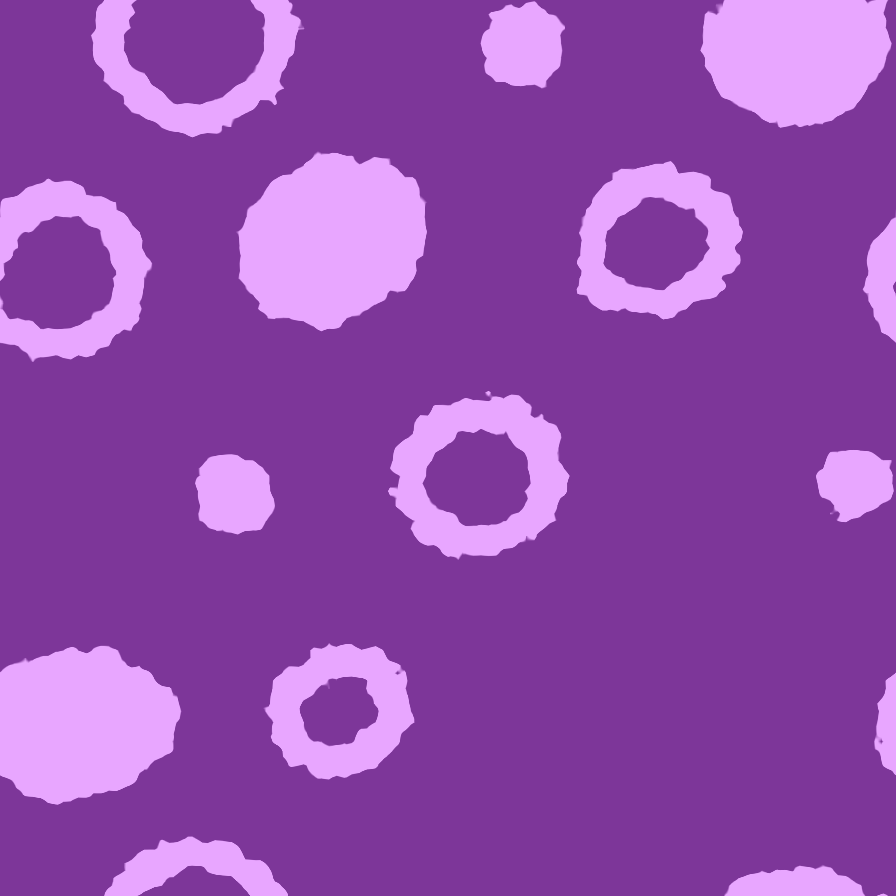
A Shadertoy shader for this pattern:

```glsl
// Scattered discs, rings and dots with torn, ragged edges on a flat ground.
// A staggered, jittered grid of ellipse distances wraps around the canvas;
// layered linear value noise is added to the distance to fray the outlines.

#define GROUND vec3(0.49, 0.21, 0.60)
#define INK vec3(0.91, 0.65, 1.00)
#define COLUMNS 3
#define ROWS 4
#define JITTER vec2(0.10, 0.07)
#define RING_WIDTH 0.037
#define DISC_SIZE 0.100
#define DOT_SIZE 0.040
#define WOBBLE 0.016
#define FRAY 0.014

float hash(vec2 p) {
    return fract(sin(dot(p, vec2(127.1, 311.7))) * 43758.5453);
}

// Linear value noise in -0.5..0.5, repeating once per canvas
float noise(vec2 uv, float cells) {
    vec2 p = uv * cells;
    vec2 i = floor(p), f = p - i;
    vec2 a = mod(i, cells), b = mod(i + 1.0, cells);
    float low = mix(hash(a), hash(vec2(b.x, a.y)), f.x);
    float high = mix(hash(vec2(a.x, b.y)), hash(b), f.x);
    return mix(low, high, f.y) - 0.5;
}

// Approximate signed distance to an ellipse
float ellipse(vec2 p, vec2 radii) {
    p += 1e-5;
    float k = length(p / radii);
    return k * (k - 1.0) / length(p / (radii * radii));
}

mat2 rotation(float angle) {
    float c = cos(angle), s = sin(angle);
    return mat2(c, s, -s, c);
}

// Distance to the shape owned by one grid cell
float cellShape(vec2 uv, int column, int row, float rough) {
    int rank = (5 * (row * COLUMNS + column) + 4) % (ROWS * COLUMNS);
    if (rank == 11) return 1.0; // one cell stays empty

    vec2 id = vec2(column, row) + 3.0;
    float sizeRandom = hash(id + 11.3);
    float stagger = row % 2 == 0 ? 0.25 : 0.085;
    vec2 center = vec2(float(column) / float(COLUMNS) + stagger,
                       0.96 - float(row) / float(ROWS));
    center += (vec2(hash(id), hash(id + 5.7)) - 0.5) * JITTER;

    vec2 p = uv - center;
    p -= floor(p + 0.5); // wrap at the canvas borders
    p = rotation(hash(id + 23.1) - 0.5) * p;

    bool isDisc = rank < 3, isRing = rank >= 3 && rank < 8;
    float size = isDisc ? DISC_SIZE * mix(0.95, 1.05, sizeRandom)
               : isRing ? 0.075 + 0.04 * sizeRandom * sizeRandom
               : DOT_SIZE * mix(0.9, 1.1, sizeRandom);
    float stretch = isDisc ? 1.10 : mix(1.0, 1.12, hash(id + 31.9));

    float d = ellipse(p, size * vec2(stretch, 1.0 / stretch)) + rough;
    return isRing ? max(d, -d - RING_WIDTH) : d;
}

void mainImage(out vec4 fragColor, in vec2 fragCoord) {
    float scale = min(iResolution.x, iResolution.y);
    vec2 uv = fragCoord / scale;

    // Broad wobble plus two sizes of torn teeth
    float rough = WOBBLE * noise(uv, 14.0)
                + FRAY * noise(uv, 62.0)
                + 0.6 * FRAY * noise(uv + 0.37, 118.0);

    float d = 1.0;
    for (int row = 0; row < ROWS; row++)
        for (int column = 0; column < COLUMNS; column++)
            d = min(d, cellShape(uv, column, row, rough));

    float edge = 0.75 / scale;
    float cover = 1.0 - smoothstep(-edge, edge, d);
    fragColor = vec4(mix(GROUND, INK, cover), 1.0);
}
```
